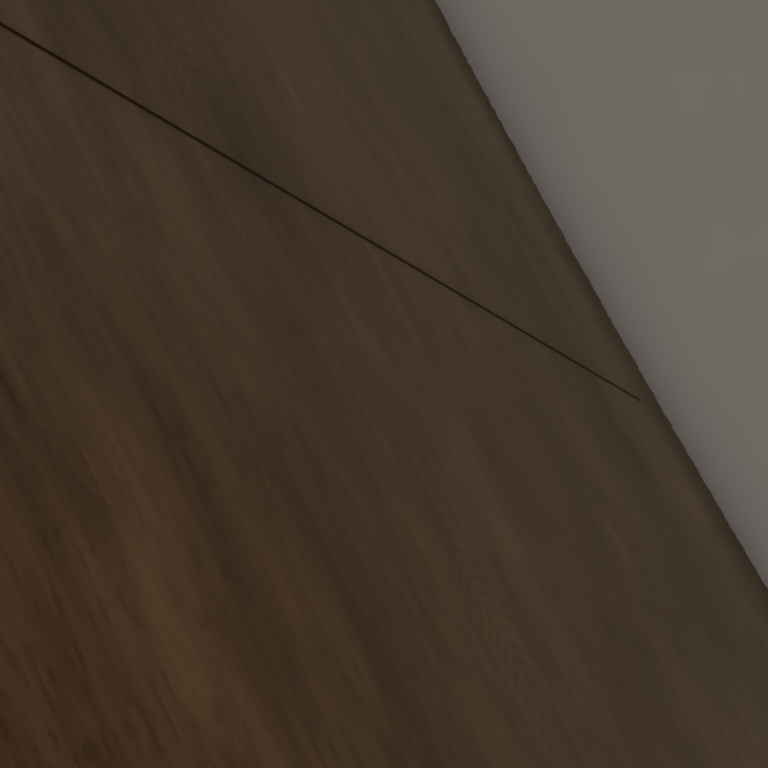
This texture is drawn by a WebGL 2 fragment shader. Its source:

```glsl
#version 300 es
precision highp float;
// Dim wooden board with diagonal grain, a thin dark seam and a grey wall beyond.
// Grain is stretched noise in axes aligned with the board edge; arched figures
// are rippled bands, and soft gradients supply the lighting.
uniform vec2 u_resolution;
out vec4 fragColor;

const vec2 ACROSS = vec2(0.871, 0.492);
const vec2 ALONG = vec2(0.492, -0.871);
const vec3 WOOD = vec3(0.247, 0.198, 0.148);
const vec3 WOOD_GREY = vec3(0.270, 0.232, 0.190);
const vec3 WOOD_WARM = vec3(0.262, 0.186, 0.122);
const vec3 WALL = vec3(0.432, 0.412, 0.388);
const vec3 WALL_SHADE = vec3(0.335, 0.315, 0.298);
const vec3 SEAM = vec3(0.105, 0.068, 0.042);

float hash(vec2 p) {
    vec3 q = fract(vec3(p.xyx) * 0.1031);
    q += dot(q, q.yzx + 33.33);
    return fract((q.x + q.y) * q.z);
}

float noise(vec2 p) {
    vec2 i = floor(p), f = fract(p);
    f = f * f * (3.0 - 2.0 * f);
    float low = mix(hash(i), hash(i + vec2(1, 0)), f.x);
    float high = mix(hash(i + vec2(0, 1)), hash(i + vec2(1, 1)), f.x);
    return mix(low, high, f.y);
}

// Signed fibre pattern: broad streaks down to fine pores
float fibres(vec2 g) {
    float sum = 0.0, amp = 0.5;
    vec2 freq = vec2(13.0, 2.0);
    for (int i = 0; i < 5; i++) {
        sum += amp * (noise(g * freq + 17.0 * float(i + 1)) - 0.5);
        freq *= vec2(2.1, 1.9);
        amp *= 0.74;
    }
    return sum;
}

// Arched growth rings inside a soft elongated window
float figure(vec2 g, vec2 center, vec2 size, float rings) {
    vec2 d = g - center;
    d.x += 0.012 * (noise(vec2(g.y * 14.0, 3.0)) - 0.5);
    float window = exp(-dot(d / size, d / size));
    float phase = d.y - 1.6 * abs(d.x) + 0.018 * noise(g * vec2(30.0, 20.0));
    return window * sin(phase * rings);
}

// x: distance to the segment, y: position along it
vec2 segment(vec2 p, vec2 a, vec2 b) {
    vec2 ab = b - a;
    float t = clamp(dot(p - a, ab) / dot(ab, ab), 0.0, 1.0);
    return vec2(length(p - a - ab * t), t);
}

vec3 woodColor(vec2 p, vec2 g, float edge) {
    float grey = smoothstep(0.45, 1.35, p.x + 0.55 * p.y);
    float warm = exp(-3.5 * dot(p, p));
    vec3 color = mix(mix(WOOD, WOOD_GREY, 0.75 * grey), WOOD_WARM, warm);

    // Grain fans out slightly toward the left
    vec2 bent = g;
    bent.x += 0.10 * (0.9 - g.x) * g.y + 0.012 * noise(g * vec2(5.0, 4.0));
    float contrast = mix(0.13, 0.07, smoothstep(0.1, 0.8, g.x));
    float tone = contrast * fibres(bent);

    // Sparse pale scratches, and short dark pores in the warm corner
    float pale = noise(bent * vec2(150.0, 7.0));
    tone += 0.022 * smoothstep(0.76, 1.0, pale) * noise(g * 7.0);
    float pores = noise(bent * vec2(110.0, 26.0) + 40.0);
    tone -= 0.045 * smoothstep(0.55, 0.95, pores) * exp(-2.2 * length(p));

    tone += 0.010 * figure(g, vec2(0.653, 0.15), vec2(0.022, 0.15), 250.0);
    tone += 0.008 * figure(g, vec2(0.664, -0.66), vec2(0.028, 0.10), 270.0);
    tone += 0.007 * figure(g, vec2(0.645, -0.22), vec2(0.012, 0.05), 190.0);
    tone += 0.006 * figure(g, vec2(0.27, -0.25), vec2(0.035, 0.16), 210.0);
    color *= 1.0 + 3.4 * tone;

    // Rounded rim darkens toward the wall
    float rimWidth = mix(0.018, 0.032, smoothstep(-0.5, 0.3, g.y));
    return color * (1.0 - 0.24 * smoothstep(-rimWidth, 0.0, edge));
}

vec3 wallColor(vec2 p, float edge) {
    float shade = exp(-edge / 0.028);
    vec3 color = mix(WALL, WALL_SHADE, shade);
    float blotch = noise(p * 9.0) + 0.5 * noise(p * 31.0) - 0.75;
    return color * (1.0 + 0.012 * blotch);
}

void main() {
    vec2 p = gl_FragCoord.xy / u_resolution;
    float pixel = 1.0 / min(u_resolution.x, u_resolution.y);
    vec2 g = vec2(dot(p, ACROSS), dot(p, ALONG));

    // Board edge, gently bowed along its length
    float bow = (g.y + 0.593) * (0.290 - g.y);
    float edge = g.x - 0.985 + 0.026 * bow;
    edge += 0.0016 * (noise(vec2(g.y * 170.0, 8.0)) - 0.5);

    vec3 wood = woodColor(p, g, edge);

    // Seam tapers toward the board edge
    vec2 seam = segment(p, vec2(-0.02, 0.981), vec2(0.833, 0.479));
    float halfWidth = mix(0.0023, 0.0011, seam.y);
    float line = 1.0 - smoothstep(halfWidth - pixel, halfWidth + pixel, seam.x);
    wood *= 1.0 - 0.10 * exp(-seam.x / 0.004);
    wood = mix(wood, SEAM, line * mix(0.95, 0.75, seam.y));

    float onWall = smoothstep(-pixel, pixel, edge);
    fragColor = vec4(mix(wood, wallColor(p, max(edge, 0.0)), onWall), 1.0);
}
```
